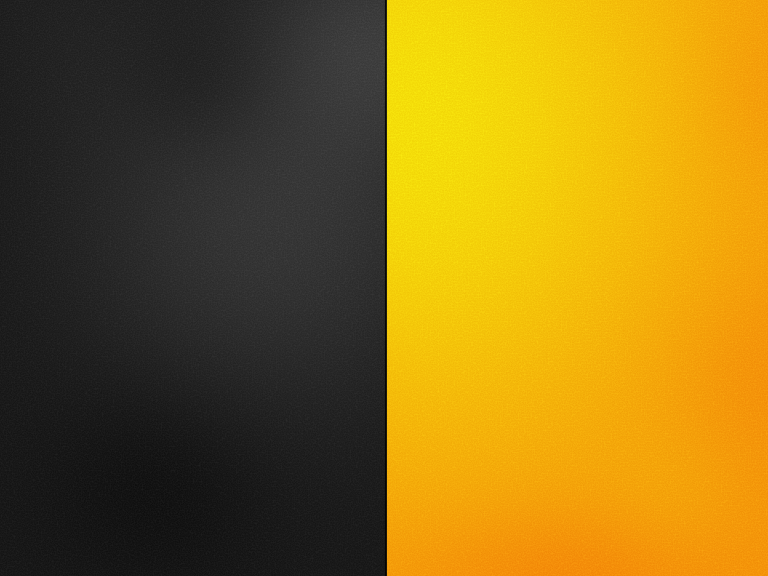
Write a WebGL 1 fragment shader that draws this background.

```glsl
precision highp float;

uniform vec2 u_resolution;

const float SEAM_X = 0.5035;
const float SEAM_WIDTH = 0.0024;
const float GRAIN_CELLS = 360.0;

// Soft elliptical spot: 1 at the centre, fading to 0
float glow(vec2 p, vec2 center, vec2 radius) {
  vec2 d = (p - center) / radius;
  return exp(-dot(d, d));
}

vec2 hash2(vec2 cell) {
  vec2 q = vec2(dot(cell, vec2(127.1, 311.7)), dot(cell, vec2(269.5, 183.3)));
  return fract(sin(q) * 43758.5);
}

// Cellular noise: distance to the nearest jittered point
float cellular(vec2 p) {
  vec2 cell = floor(p);
  vec2 local = p - cell;
  float nearest = 2.0;
  for (int y = -1; y <= 1; y++) {
    for (int x = -1; x <= 1; x++) {
      vec2 offset = vec2(float(x), float(y));
      nearest = min(nearest, length(offset + hash2(cell + offset) - local));
    }
  }
  return nearest;
}

// Charcoal panel with a broad sheen and a brighter upper corner
vec3 charcoal(vec2 uv) {
  float light = 0.098;
  light += 0.115 * glow(uv, vec2(0.36, 0.62), vec2(0.27, 0.35));
  light += 0.105 * glow(uv, vec2(0.50, 0.95), vec2(0.16, 0.20));
  light += 0.025 * glow(uv, vec2(0.08, 0.98), vec2(0.16, 0.22));
  light -= 0.030 * glow(uv, vec2(0.27, 0.85), vec2(0.10, 0.12));
  light -= 0.035 * glow(uv, vec2(0.21, 0.17), vec2(0.14, 0.18));
  return vec3(light);
}

// Amber panel: the green channel carries the shift from yellow to orange
vec3 amber(vec2 uv) {
  float green = 0.58;
  green += 0.295 * glow(uv, vec2(0.52, 0.80), vec2(0.41, 0.62));
  green += 0.030 * glow(uv, vec2(0.88, 0.13), vec2(0.09, 0.12));
  green -= 0.070 * glow(uv, vec2(0.72, 0.00), vec2(0.20, 0.12));
  green -= 0.045 * glow(uv, vec2(1.00, 0.36), vec2(0.14, 0.18));
  green -= 0.035 * glow(uv, vec2(1.00, 0.84), vec2(0.10, 0.15));
  return vec3(0.96, green, 0.04);
}

void main() {
  vec2 uv = gl_FragCoord.xy / u_resolution;
  float aspect = u_resolution.x / u_resolution.y;
  float pixel = 1.0 / u_resolution.x;

  // Two panels meeting at a vertical edge
  float side = smoothstep(SEAM_X - 0.5 * pixel, SEAM_X + 0.5 * pixel, uv.x);
  vec3 color = mix(charcoal(uv), amber(uv), side);

  // Fine paper grain
  float grain = cellular(uv * vec2(aspect, 1.0) * GRAIN_CELLS) - 0.48;
  color += grain * mix(vec3(0.05), vec3(0.03, 0.07, 0.03), side);

  // Thin dark seam on the charcoal side
  float seamDistance = abs(uv.x - SEAM_X + 0.5 * SEAM_WIDTH);
  float seam = 1.0 - smoothstep(0.5 * SEAM_WIDTH - 0.5 * pixel,
                                0.5 * SEAM_WIDTH + 0.5 * pixel, seamDistance);
  color *= 1.0 - 0.85 * seam;

  gl_FragColor = vec4(clamp(color, 0.0, 1.0), 1.0);
}
```
